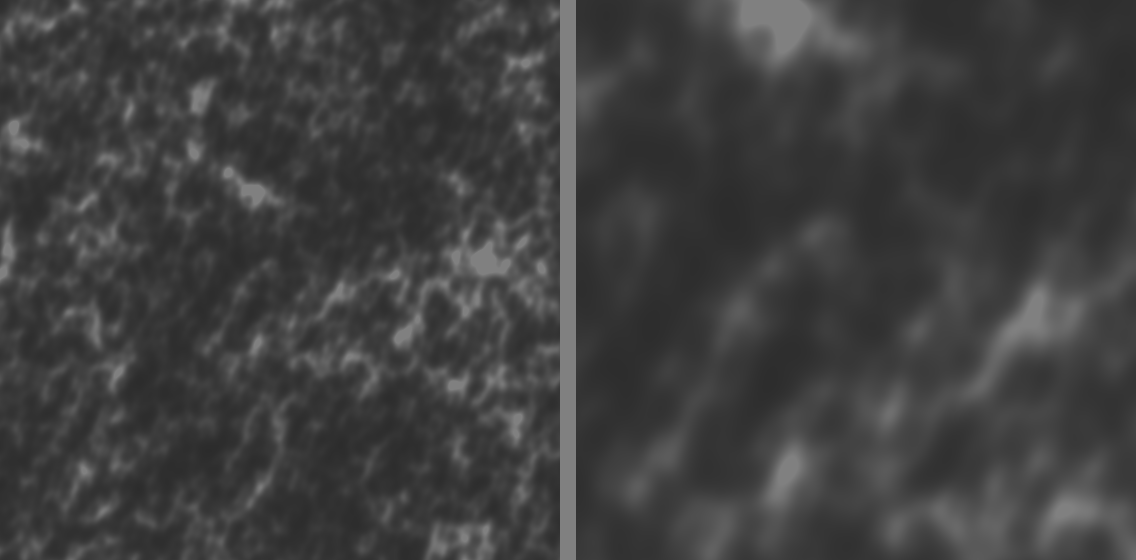
Left, the full canvas; right, a detail of the centre.
Write a Shadertoy shader that draws this texture.

```glsl
// Soft charcoal-grey mottling: small blurred flecks leaning up-right, broken by dark diagonal hollows.

const float BASE_GREY = 0.165;
const float FLECK_GREY = 0.066;
const float MAX_GREY = 0.50;
const float NOISE_DEVIATION = 0.21;

// Random angle for a lattice cell
float hashAngle(ivec2 cell, uint seed) {
    uint h = uint(cell.x) * 1597334677u ^ uint(cell.y) * 3812015801u ^ seed * 2654435769u;
    h = (h ^ (h >> 16)) * 2246822519u;
    h = (h ^ (h >> 13)) * 3266489917u;
    h ^= h >> 16;
    return float(h >> 8) / 16777216.0 * 6.28318;
}

// Slope contribution of one lattice corner
float cornerSlope(ivec2 cell, ivec2 corner, vec2 local, uint seed) {
    float angle = hashAngle(cell + corner, seed);
    return dot(vec2(cos(angle), sin(angle)), local - vec2(corner));
}

// Gradient noise scaled to roughly unit deviation
float gradientNoise(vec2 p, uint seed) {
    ivec2 cell = ivec2(floor(p));
    vec2 f = fract(p);
    vec2 w = f * f * f * (f * (f * 6.0 - 15.0) + 10.0);
    float low = mix(cornerSlope(cell, ivec2(0, 0), f, seed),
                    cornerSlope(cell, ivec2(1, 0), f, seed), w.x);
    float high = mix(cornerSlope(cell, ivec2(0, 1), f, seed),
                     cornerSlope(cell, ivec2(1, 1), f, seed), w.x);
    return mix(low, high, w.y) / NOISE_DEVIATION;
}

// Noise whose features are stretched along the given lean angle
float leaningNoise(vec2 uv, float frequency, float lean, float stretch, uint seed) {
    vec2 along = vec2(cos(lean), sin(lean));
    vec2 across = vec2(-along.y, along.x);
    vec2 p = vec2(dot(uv, along) / stretch, dot(uv, across));
    return gradientNoise(p * frequency + 0.37 * float(seed), seed);
}

void mainImage(out vec4 fragColor, in vec2 fragCoord) {
    vec2 uv = fragCoord / iResolution.y;

    // Broad light areas and dark diagonal hollows
    float broad = 0.40 * leaningNoise(uv, 3.6, 0.85, 1.6, 1u)
                + 0.40 * leaningNoise(uv, 7.5, 0.95, 1.5, 2u);

    // Clumps, flecks and fine soft grain
    float flecks = 0.46 * leaningNoise(uv, 15.0, 1.10, 1.4, 3u)
                 + 0.58 * leaningNoise(uv, 28.0, 1.00, 1.4, 4u)
                 + 0.32 * leaningNoise(uv, 50.0, 1.25, 1.3, 5u);

    // Exponential tone keeps hollows flat and lets the flecks glow
    float grey = BASE_GREY + FLECK_GREY * exp(0.67 * (broad + flecks));
    fragColor = vec4(vec3(min(grey, MAX_GREY)), 1.0);
}
```
